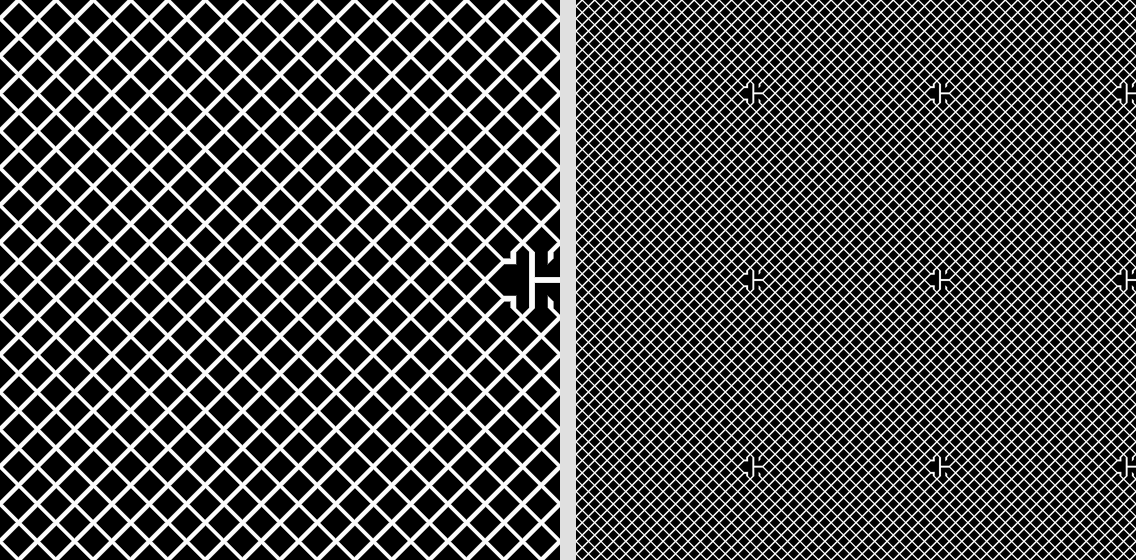
Left, the tile; right, the same tile 3 across and 3 down.
A Shadertoy shader for this pattern:

```glsl
const float REPEATS = 15.0;
const float RISING_HALF_WIDTH = 0.0040;
const float FALLING_HALF_WIDTH = 0.0033;
const float BAR_HALF_WIDTH = 0.0052;
const vec3 GROUND = vec3(0.0);
const vec3 LINE = vec3(0.99);

// Coverage of a shape from its signed distance, smoothed over one pixel
float coverage(float dist, float pixel) {
    return clamp(0.5 - dist / pixel, 0.0, 1.0);
}

float boxDistance(vec2 p, vec2 low, vec2 high) {
    vec2 d = max(low - p, p - high);
    return max(d.x, d.y);
}

// Distance to diagonal lines set halfway between whole phases
float diagonalDistance(float phase, float repeats) {
    return abs(fract(phase) - 0.5) / (repeats * sqrt(2.0));
}

float lattice(vec2 uv, float repeats, float pixel) {
    float rising = diagonalDistance(repeats * (uv.x - uv.y), repeats);
    float falling = diagonalDistance(repeats * (uv.x + uv.y), repeats);
    return max(coverage(rising - RISING_HALF_WIDTH, pixel),
               coverage(falling - FALLING_HALF_WIDTH, pixel));
}

// Upright bars of the irregular patch, in half repeats, mirrored vertically
float patchDistance(vec2 p, float h) {
    float y = abs(p.y);
    vec2 q = vec2(p.x, y);
    float bracket = min(boxDistance(q, vec2(-1.0, 1.0 - h), vec2(0.5 + h, 1.0 + h)),
                        boxDistance(q, vec2(0.5 - h, 1.0 - h), vec2(0.5 + h, 2.0)));
    float post = abs(p.x - 1.5) - h;
    float rail = max(y - h, 1.5 - p.x);
    float slantedStub = max(abs(p.x - 2.5) - h, (p.x - 1.5 - y) / sqrt(2.0));
    return min(min(bracket, post), min(rail, slantedStub));
}

void mainImage(out vec4 fragColor, in vec2 fragCoord) {
    vec2 uv = fragCoord / iResolution.xy;
    float pixel = 1.0 / min(iResolution.x, iResolution.y);
    float halfRepeats = 2.0 * REPEATS;
    float ink = lattice(uv, REPEATS, pixel);

    // Patch ending on the lattice crossing at the right edge
    vec2 p = uv * halfRepeats - vec2(halfRepeats - 3.0, REPEATS);
    float bars = coverage(patchDistance(p, BAR_HALF_WIDTH * halfRepeats) / halfRepeats, pixel);
    float area = boxDistance(p, vec2(0.0, -1.5), vec2(4.0, 1.5)) / halfRepeats;
    ink = mix(ink, bars, coverage(area, pixel));

    fragColor = vec4(mix(GROUND, LINE, ink), 1.0);
}
```
